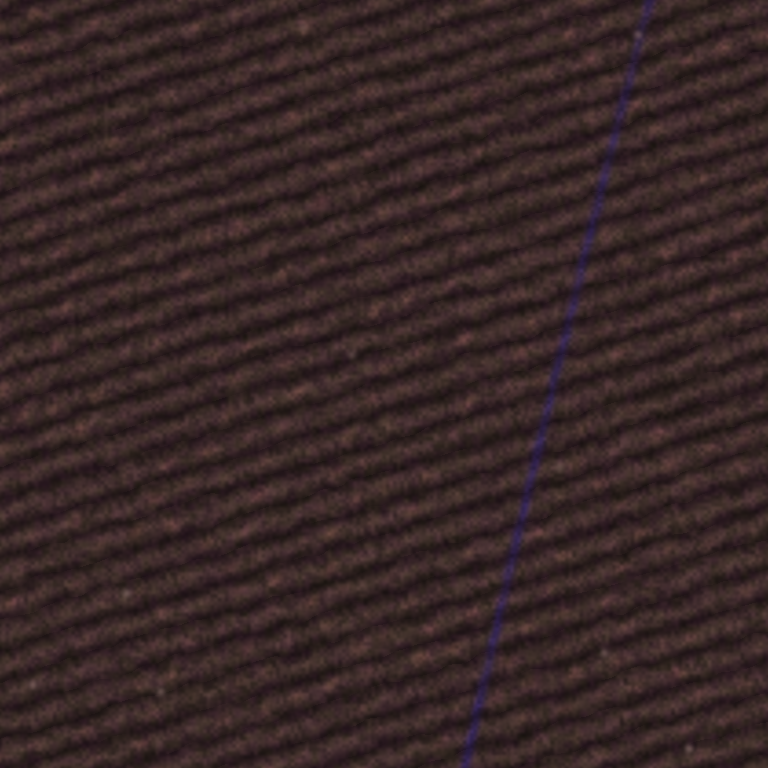
Write a WebGL 2 fragment shader that draws this texture.

```glsl
#version 300 es
precision highp float;
// Dark brown ribbed twill crossed by one thin violet thread.
// Slanted ribs come from a sheared repeat; each rib carries jittered
// reddish yarn beads, and fine noise breaks up the valleys and adds lint.
uniform vec2 u_resolution;
out vec4 fragColor;

float hash(vec2 p) {
  vec3 q = fract(vec3(p.xyx) * 0.1031);
  q += dot(q, q.yzx + 33.33);
  return fract((q.x + q.y) * q.z);
}

float noise(vec2 p) {
  vec2 i = floor(p), f = fract(p);
  f = f * f * (3.0 - 2.0 * f);
  return mix(mix(hash(i), hash(i + vec2(1, 0)), f.x),
             mix(hash(i + vec2(0, 1)), hash(i + vec2(1, 1)), f.x), f.y);
}

// Yarn beads along one rib: x is the position in beads, y the rib height
float beads(vec2 p, float rib) {
  float sum = 0.0;
  for (int k = -1; k <= 1; k++) {
    float cell = floor(p.x) + float(k);
    vec2 id = vec2(cell, rib) + 60.0;
    vec2 center = vec2(cell + 0.3 + 0.4 * hash(id), 0.2 * (hash(id + 7.0) - 0.5));
    vec2 d = p - center;
    d.x -= d.y * 0.3;
    float strength = hash(id + 19.0);
    sum += (0.15 + 0.85 * strength * strength) * exp(-dot(d * d, vec2(22.0, 16.0)));
  }
  return sum;
}

// Sparse pale lint specks, one candidate per cell
float lint(vec2 uv) {
  vec2 p = uv * 16.0, cell = floor(p);
  vec2 center = 0.25 + 0.5 * vec2(hash(cell + 3.0), hash(cell + 41.0));
  float present = smoothstep(0.93, 1.0, hash(cell + 83.0));
  return present * exp(-110.0 * dot(fract(p) - center, fract(p) - center));
}

void main() {
  vec2 uv = gl_FragCoord.xy / u_resolution;

  // Sheared rib coordinate, nearly straight
  float wobble = 0.1 * (noise(uv * 6.0) - 0.5) + 0.22 * (noise(uv * 48.0 + 9.0) - 0.5);
  float v = (uv.y - 0.305 * uv.x) * 25.2 + 0.13 + wobble + 20.0;
  float rib = floor(v);
  float height = fract(v) - 0.5;
  float along = (uv.x + 0.305 * uv.y) * 18.0 + rib * 0.37;

  // Soft round ribs; fibres bridge the valleys here and there
  float ridge = pow(0.5 + 0.5 * cos(6.2832 * height), 0.8);
  float bridge = smoothstep(0.45, 0.95, noise(vec2(along * 2.6, v * 1.3 + 4.0)));
  ridge = mix(ridge, 0.62, 0.5 * bridge);
  vec3 valley = vec3(0.139, 0.091, 0.098);
  vec3 cloth = vec3(0.272, 0.196, 0.187);
  vec3 color = mix(valley, cloth, ridge);

  // Reddish beads, strongest on the crest
  float bead = beads(vec2(along, height), rib) * ridge;
  color += bead * vec3(0.105, 0.05, 0.046);

  // Woven fuzz: slanted fibres, fine grain and faint hue shifts
  vec2 fibre = vec2(uv.x + 0.5 * uv.y, uv.y - 0.5 * uv.x);
  float mottle = noise(fibre * vec2(125.0, 95.0) + 5.0) - 0.5;
  float grain = noise(uv * 210.0 + 31.0) - 0.5;
  color *= 1.0 + 0.3 * mottle + 0.3 * grain;
  float hue = noise(uv * 100.0 + 71.0) - 0.5;
  color += hue * vec3(0.02, -0.014, 0.034);

  // Violet thread, soft at its sides and faded unevenly
  float threadX = mix(0.605, 0.846, uv.y) - 0.018 * uv.y * (1.0 - uv.y);
  float offset = (uv.x - threadX) * 0.97 + 0.003 * (noise(uv * 55.0) - 0.5);
  float thread = exp(-pow(offset / 0.0068, 2.0));
  thread *= 0.55 + 0.4 * noise(vec2(uv.y * 50.0, 2.0));
  vec3 violet = mix(vec3(0.15, 0.10, 0.25), vec3(0.21, 0.15, 0.36), ridge);
  color = mix(color, violet * (1.0 + 0.3 * grain), thread);

  // Lint
  color = mix(color, vec3(0.56, 0.45, 0.43), 0.6 * lint(uv));

  fragColor = vec4(color, 1.0);
}
```
